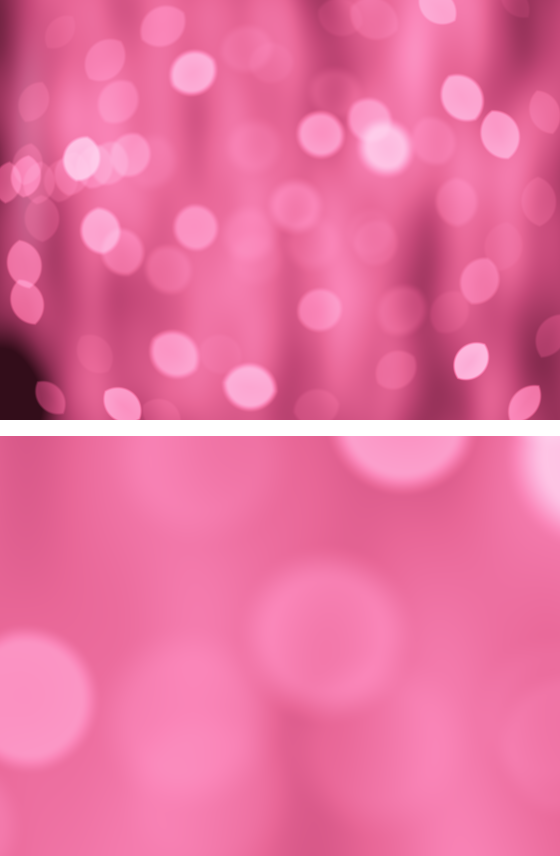
Top, the full canvas; bottom, a detail of the centre.
Give the GLSL for this background, as a WebGL 1 fragment shader.

```glsl
precision highp float;

uniform vec2 u_resolution;

// Tone ramp, dark to light
const vec3 INK = vec3(0.20, 0.05, 0.10);
const vec3 WINE = vec3(0.56, 0.18, 0.33);
const vec3 ROSE = vec3(0.77, 0.28, 0.47);
const vec3 PINK = vec3(0.91, 0.40, 0.59);
const vec3 CANDY = vec3(0.98, 0.52, 0.72);
const vec3 BLUSH = vec3(0.99, 0.69, 0.85);
const vec3 GLOW = vec3(1.00, 0.84, 0.94);
const vec3 MAUVE = vec3(0.70, 0.42, 0.57);

// Layout, in units of the canvas height
const int COLUMNS = 8;
const int ROWS = 7;
const int GARLAND_LIGHTS = 8;
const float DISC_RADIUS = 0.056;
const float SOFT_BLUR = 0.020;
const float SHARP_BLUR = 0.004;
const float LENS_SQUEEZE = 0.9;
const float BASE_TONE = 0.63;
const float DISC_TONE = 1.15;
const float SEED = 17.0;

vec2 hash2(vec2 p) {
  vec3 q = fract(p.xyx * vec3(0.1031, 0.1030, 0.0973));
  q += dot(q, q.yzx + 33.33);
  return fract((q.xx + q.yz) * q.zy);
}

float cornerSlope(vec2 cell, vec2 offset) {
  float angle = 6.2832 * hash2(cell + SEED).x;
  return dot(vec2(cos(angle), sin(angle)), offset);
}

float gradientNoise(vec2 p) {
  vec2 i = floor(p);
  vec2 f = p - i;
  vec2 w = f * f * f * (f * (f * 6.0 - 15.0) + 10.0);
  vec2 e = vec2(1.0, 0.0);
  float low = mix(cornerSlope(i, f), cornerSlope(i + e, f - e), w.x);
  float high = mix(cornerSlope(i + e.yx, f - e.yx), cornerSlope(i + 1.0, f - 1.0), w.x);
  return mix(low, high, w.y);
}

float ramp(float a, float b, float t) {
  return clamp((t - a) / (b - a), 0.0, 1.0);
}

vec3 toneColor(float t) {
  vec3 c = mix(INK, WINE, ramp(0.0, 0.25, t));
  c = mix(c, ROSE, ramp(0.25, 0.45, t));
  c = mix(c, PINK, ramp(0.45, 0.62, t));
  c = mix(c, CANDY, ramp(0.62, 0.80, t));
  c = mix(c, BLUSH, ramp(0.80, 1.0, t));
  return mix(c, GLOW, ramp(1.0, DISC_TONE, t));
}

// Pale vertical band near the left edge
float paleStreak(vec2 p) {
  float d = (p.x - 0.07) / 0.04;
  return exp(-d * d) * smoothstep(0.25, 0.55, p.y) * (1.0 - smoothstep(0.7, 1.0, p.y));
}

// Blurred drapery with darker borders
float backdropTone(vec2 p, float aspect) {
  float tone = BASE_TONE;
  tone += 0.42 * gradientNoise(p * vec2(4.5, 2.2));
  tone += 0.22 * gradientNoise(p * vec2(9.0, 4.0) + 7.3);
  tone -= 0.40 * (1.0 - smoothstep(0.02, 0.24, p.x));
  tone -= 0.22 * smoothstep(aspect - 0.25, aspect, p.x);
  tone -= 0.16 * (1.0 - smoothstep(0.0, 0.32, p.y));
  tone -= 0.25 * (1.0 - smoothstep(0.0, 0.28, length(p)));
  return max(tone + 0.2 * paleStreak(p), 0.0);
}

// Disc squeezed to a tangential lens shape and sharpened away from the middle
float bokeh(vec2 p, vec2 center, float radius, float softness, vec2 middle) {
  vec2 away = center - middle;
  float reach = length(away);
  vec2 shift = away * min(reach, 0.75) * LENS_SQUEEZE * radius;
  vec2 q = p - center;
  float d = max(length(q - shift), length(q + shift)) - radius;
  float blur = mix(SOFT_BLUR * softness, SHARP_BLUR, smoothstep(0.15, 0.6, reach));
  float rim = 0.88 + 0.12 * smoothstep(-radius, 0.0, d);
  return rim * (1.0 - smoothstep(-blur, blur, d));
}

void main() {
  vec2 p = gl_FragCoord.xy / u_resolution.y;
  float aspect = u_resolution.x / u_resolution.y;
  vec2 middle = vec2(0.5 * aspect, 0.5);
  float tone = backdropTone(p, aspect);

  // Loose columns of lights, few bright and many faint
  for (int i = 0; i < COLUMNS; i++) {
    for (int j = 0; j < ROWS; j++) {
      vec2 cell = vec2(float(i), float(j));
      vec2 jitter = hash2(cell + SEED * 3.0) - 0.5;
      vec2 look = hash2(cell + SEED * 5.0);
      vec2 center = (cell + 0.5 + jitter * vec2(0.75, 1.1)) / vec2(float(COLUMNS), float(ROWS));
      center.x *= aspect;
      float radius = DISC_RADIUS * mix(0.92, 1.12, look.y);
      float gain = mix(0.07, 0.88, pow(look.x, 2.3));
      float light = bokeh(p, center, radius, mix(0.4, 1.2, look.y), middle);
      tone = mix(tone, max(tone, DISC_TONE), gain * light);
    }
  }

  // Overlapping garland entering from the left
  for (int i = 0; i < GARLAND_LIGHTS; i++) {
    vec2 h = hash2(vec2(float(i), SEED));
    vec2 center = vec2(0.042 * float(i) + 0.02 * h.x, 0.56 + 0.008 * float(i) + 0.03 * (h.y - 0.5));
    float light = bokeh(p, center, DISC_RADIUS * 0.95, 0.5, middle);
    tone = mix(tone, max(tone, DISC_TONE), mix(0.12, 0.38, h.y) * light);
  }

  vec3 color = toneColor(tone);
  color = mix(color, MAUVE, 0.45 * paleStreak(p) * (1.0 - smoothstep(0.5, 0.8, tone)));
  gl_FragColor = vec4(color, 1.0);
}
```
